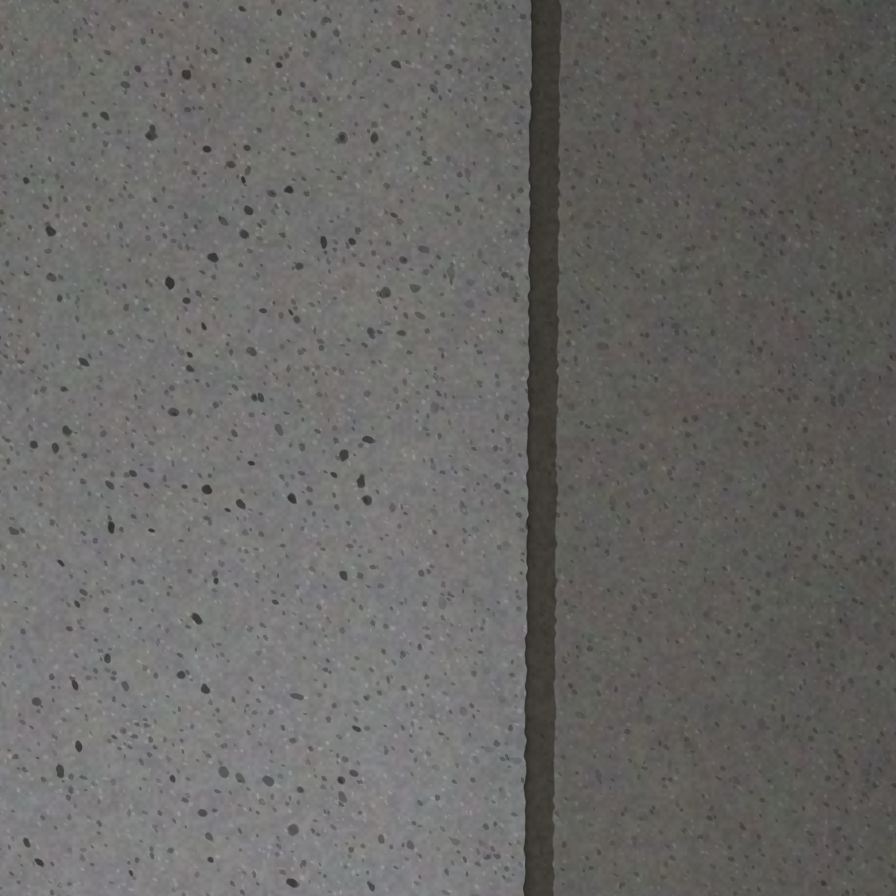
Write a Shadertoy shader that draws this texture.

```glsl
#define GROOVE_LEFT 0.5850
#define GROOVE_RIGHT 0.6175
#define GROOVE_LEAN 0.0080
#define EDGE_ROUGHNESS 0.0032
#define PIT_CELLS 34.0
#define SPECK_CELLS 82.0
#define FLECK_CELLS 105.0
#define GRAIN_SCALE 230.0
#define GRAIN_AMOUNT 0.085

float hash(vec2 p) {
    vec3 q = fract(vec3(p.xyx) * 0.1031);
    q += dot(q, q.yzx + 33.33);
    return fract((q.x + q.y) * q.z);
}

float noise(vec2 p) {
    vec2 i = floor(p), f = fract(p);
    f = f * f * (3.0 - 2.0 * f);
    return mix(mix(hash(i), hash(i + vec2(1, 0)), f.x),
               mix(hash(i + vec2(0, 1)), hash(i + vec2(1, 1)), f.x), f.y);
}

mat2 rotation(float a) {
    float c = cos(a), s = sin(a);
    return mat2(c, s, -s, c);
}

// Scattered irregular spots: at most one per jittered cell.
float spots(vec2 uv, float cells, float chance, float radius, float seed) {
    vec2 p = rotation(0.4 + seed) * uv * cells + seed * 17.0 + 200.0;
    vec2 base = floor(p);
    float pixel = cells / iResolution.y;
    float cover = 0.0;
    for (int y = -1; y <= 1; y++) {
        for (int x = -1; x <= 1; x++) {
            vec2 cell = base + vec2(x, y);
            vec2 center = cell + vec2(hash(cell + 3.1), hash(cell + 8.7));
            float size = radius * mix(0.5, 1.15, hash(cell + 14.3));
            float tilt = hash(cell + 5.9) * 1.4 - seed - 0.2;
            vec2 d = rotation(tilt) * (p - center);
            d.y *= mix(1.1, 2.0, hash(cell + 21.7));
            float dist = length(d) - size * (0.7 + 0.6 * noise(p * 6.0));
            float spot = 1.0 - smoothstep(-pixel, pixel + 0.04, dist);
            float strength = mix(0.45, 1.0, hash(cell + 31.5));
            cover = max(cover, spot * strength * step(hash(cell), chance));
        }
    }
    return cover;
}

// Lit panel brightens downward; the shaded one fades toward the upper right.
vec3 leftPanel(vec2 uv) {
    float light = mix(0.500, 0.425, smoothstep(0.0, 1.0, uv.y));
    light += 0.012 * sin(uv.x * 5.2) - 0.008;
    light -= 0.022 * smoothstep(0.46, 0.59, uv.x);
    vec3 tint = mix(vec3(0.997, 0.995, 1.006), vec3(1.01, 1.0, 0.975), uv.y);
    return light * tint;
}

vec3 rightPanel(vec2 uv) {
    float light = 0.365 - 0.035 * smoothstep(0.64, 1.0, uv.x);
    light -= 0.018 * smoothstep(0.4, 1.0, uv.y);
    light += 0.008 * (1.0 - uv.y);
    return light * vec3(1.015, 0.995, 0.955);
}

void mainImage(out vec4 fragColor, in vec2 fragCoord) {
    vec2 uv = fragCoord / iResolution.xy;
    float pixel = 1.0 / iResolution.x;

    // Leaning groove with crumbly borders.
    float x = uv.x - GROOVE_LEAN * uv.y;
    float leftWobble = noise(vec2(uv.y * 115.0, 4.0)) - 0.5;
    float rightWobble = noise(vec2(uv.y * 140.0, 9.0)) - 0.5;
    float fromLeft = x - GROOVE_LEFT - leftWobble * EDGE_ROUGHNESS;
    float fromRight = x - GROOVE_RIGHT - rightWobble * EDGE_ROUGHNESS;
    float pastLeft = smoothstep(-pixel, pixel, fromLeft);
    float shaded = smoothstep(-pixel, pixel * 1.5, fromRight);
    float groove = pastLeft * (1.0 - shaded);

    vec3 color = mix(leftPanel(uv), rightPanel(uv), shaded);
    float rim = exp(-abs(fromRight) * 300.0) * shaded;
    color += 0.022 * rim;

    // Soft blotches and a faint colour mottling.
    float blotch = noise(uv * 9.0) + 0.6 * noise(uv * 24.0) - 0.8;
    color += 0.010 * blotch;
    vec3 mottle = vec3(noise(uv * 38.0), noise(uv * 38.0 + 60.0),
                       noise(uv * 38.0 + 120.0)) - 0.5;
    color += 0.022 * mottle;

    // Fine mineral grain.
    float grain = 0.55 * noise(uv * GRAIN_SCALE)
                + 0.45 * noise(rotation(0.6) * uv * GRAIN_SCALE * 0.55 + 90.0) - 0.5;
    color += grain * GRAIN_AMOUNT * mix(1.0, 0.8, shaded);

    // Pale flecks, small specks and larger pits.
    float flecks = spots(uv, FLECK_CELLS, 0.24, 0.27, 0.3);
    float specks = spots(uv, SPECK_CELLS, 0.33, 0.27, 0.7);
    float pits = spots(uv, PIT_CELLS, 0.25, 0.19, 0.1);
    float pitStrength = mix(1.0, 0.25, smoothstep(0.36, 0.55, uv.x));
    color += flecks * mix(0.075, 0.055, shaded);
    color *= 1.0 - specks * mix(0.29, 0.23, shaded);
    color *= 1.0 - pits * 0.56 * pitStrength;

    // Groove floor, darkest below its left lip.
    vec3 floorColor = vec3(0.247, 0.237, 0.213) + 0.018 * (0.5 - uv.y);
    floorColor += 0.055 * grain + 0.015 * blotch;
    floorColor *= 1.0 - 0.34 * exp(-max(fromLeft, 0.0) * 260.0);
    floorColor *= 1.0 - 0.12 * specks;
    color = mix(color, floorColor, groove);

    fragColor = vec4(clamp(color, 0.0, 1.0), 1.0);
}
```
